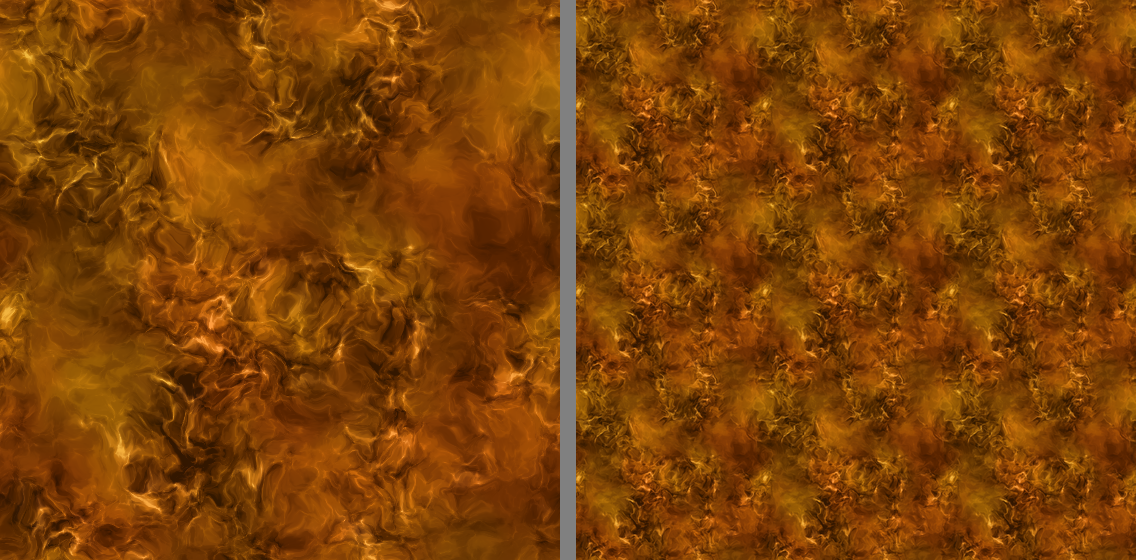
Left, the tile; right, the same tile 3 across and 3 down.
Reproduce this texture procedurally as a three.js fragment shader.

```glsl
// Smouldering amber crust: soft rust and ochre clouds crossed by patches of
// thin bright branching veins and dark pits. Wrapped gradient noise is bent
// by itself, folded into ridges, and coloured through a brown to gold ramp.
varying vec2 vUv;

const vec3 SHADOW = vec3(0.20, 0.09, 0.00);
const vec3 RUST = vec3(0.34, 0.155, 0.00);
const vec3 BROWN = vec3(0.43, 0.21, 0.01);
const vec3 OCHRE = vec3(0.51, 0.26, 0.02);
const vec3 AMBER = vec3(0.61, 0.33, 0.02);
const vec3 GOLD = vec3(0.78, 0.44, 0.04);
const vec3 SPARK = vec3(0.97, 0.65, 0.20);

// Unit gradient at a lattice cell; cells repeat after "period".
vec2 gradientAt(vec2 cell, float period, float seed) {
  vec2 wrapped = mod(cell, period) + seed * 17.0;
  vec3 h = fract(wrapped.xyx * vec3(0.1031, 0.1030, 0.0973));
  h += dot(h, h.yzx + 33.33);
  float angle = 6.2832 * fract((h.x + h.y) * h.z);
  return vec2(cos(angle), sin(angle));
}

// Gradient noise around zero that tiles the unit square.
float wrapNoise(vec2 uv, float period, float seed) {
  vec2 p = uv * period;
  vec2 cell = floor(p);
  vec2 f = p - cell;
  vec2 s = f * f * f * (f * (f * 6.0 - 15.0) + 10.0);
  vec2 e = vec2(1.0, 0.0);
  float a = dot(gradientAt(cell, period, seed), f);
  float b = dot(gradientAt(cell + e.xy, period, seed), f - e.xy);
  float c = dot(gradientAt(cell + e.yx, period, seed), f - e.yx);
  float d = dot(gradientAt(cell + e.xx, period, seed), f - e.xx);
  return mix(mix(a, b, s.x), mix(c, d, s.x), s.y);
}

// Four octaves of noise.
float clouds(vec2 uv, float period, float seed) {
  float sum = 0.0;
  float gain = 1.0;
  for (int i = 0; i < 4; i++) {
    sum += gain * wrapNoise(uv, period, seed + float(i));
    period *= 2.0;
    gain *= 0.5;
  }
  return sum;
}

// Creased octaves; finer branches grow mainly beside the coarser ones.
float ridges(vec2 uv, float period, float seed, float sharpness) {
  float sum = 0.0;
  float gain = 1.0;
  float parent = 1.0;
  for (int i = 0; i < 3; i++) {
    float n = abs(wrapNoise(uv, period, seed + float(i)));
    float crease = max(1.0 - sharpness * n, 0.0);
    crease *= crease;
    sum += gain * crease * parent;
    parent = 0.4 + 0.6 * crease;
    period *= 2.0;
    gain *= 0.7;
  }
  return sum;
}

// Displaces coordinates by a wrapped noise field.
vec2 bend(vec2 uv, float period, float seed, float amount) {
  return uv + amount * vec2(clouds(uv, period, seed), clouds(uv, period, seed + 5.0));
}

// Heat ramp; tone leans the hue from red to olive.
vec3 emberColor(float heat, float tone) {
  vec3 color = mix(SHADOW, RUST, smoothstep(0.18, 0.34, heat));
  color = mix(color, BROWN, smoothstep(0.34, 0.43, heat));
  color = mix(color, OCHRE, smoothstep(0.43, 0.51, heat));
  color = mix(color, AMBER, smoothstep(0.51, 0.61, heat));
  color = mix(color, GOLD, smoothstep(0.61, 0.78, heat));
  color = mix(color, SPARK, smoothstep(0.78, 1.05, heat));
  return color * vec3(1.0 - 0.03 * tone, 1.0 + 0.09 * tone, 1.0);
}

void main() {
  vec2 broad = bend(vUv, 5.0, 1.0, 0.05);
  vec2 curled = bend(broad, 22.0, 12.0, 0.016);

  // Large patches: brightness, hue and how rough the crust is.
  float glow = clouds(broad, 4.0, 23.0);
  float tone = clamp(2.6 * clouds(broad, 3.0, 31.0), -1.0, 1.0);
  float rough = smoothstep(-0.35, 0.35, clouds(broad, 4.0, 42.0));

  // Fine detail: wisps everywhere, veins and pits in the rough patches.
  float wisps = clouds(curled, 22.0, 53.0);
  float fibres = ridges(curled, 26.0, 61.0, 4.0) - 0.45;
  float broken = smoothstep(-0.15, 0.25, wrapNoise(broad, 11.0, 67.0));
  float veins = rough * broken * ridges(curled, 13.0, 72.0, 6.0);
  float pits = rough * ridges(curled, 17.0, 84.0, 3.2);

  float heat = 0.51 + 0.33 * glow;
  heat += (0.10 + 0.14 * rough) * wisps;
  heat += (0.04 + 0.11 * rough) * fibres;
  heat += 0.38 * veins - 0.14 * pits;

  vec3 color = emberColor(heat, tone);
  color += vec3(0.0, 0.015, 0.05) * min(veins, 1.0);
  gl_FragColor = vec4(color, 1.0);
}
```
